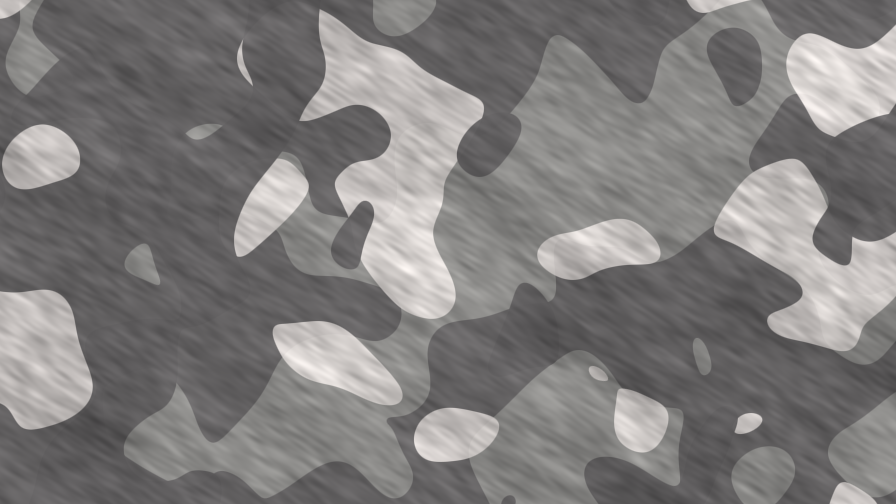
A Shadertoy shader for this pattern:

```glsl
// Draws grey camouflage: smooth overlapping blobs on slanted, fibrous cloth.

const vec3 BASE_DARK  = vec3(0.384, 0.376, 0.379);
const vec3 MID_GREY   = vec3(0.526, 0.523, 0.515);
const vec3 PALE_GREY  = vec3(0.855, 0.833, 0.822);
const vec3 COVER_DARK = vec3(0.368, 0.360, 0.364);

// Three random values in 0..1 for a grid cell
vec3 hash3(vec2 cell) {
    vec3 h = fract(cell.xyx * vec3(0.1031, 0.1030, 0.0973));
    h += dot(h, h.yxz + 33.33);
    return fract((h.xxy + h.yzz) * h.zyx);
}

// Cellular noise: signed soft bumps around jittered points, deviation near 1
float bumpField(vec2 p) {
    const float RADIUS = 1.5;
    const float DEVIATION = 0.58;
    vec2 home = floor(p);
    float sum = 0.0;
    for (int y = -2; y <= 2; y++) {
        for (int x = -2; x <= 2; x++) {
            vec2 cell = home + vec2(x, y);
            vec3 rnd = hash3(cell);
            vec2 d = (p - cell - rnd.xy) / RADIUS;
            float bump = max(0.0, 1.0 - dot(d, d));
            sum += (2.0 * rnd.z - 1.0) * bump * bump * bump;
        }
    }
    return sum / DEVIATION;
}

// Antialiased mask of the field above a threshold
float blobMask(vec2 p, float scale, float threshold, vec2 offset) {
    float f = bumpField(p * scale + offset) - threshold;
    float w = max(0.65 * fwidth(f), 1e-4);
    return smoothstep(-w, w, f);
}

// Bend the plane gently so that the outlines wander
vec2 bend(vec2 p) {
    return p + 0.018 * sin(p.yx * 14.0 + vec2(0.7, 2.1))
             + 0.006 * sin(p.yx * 33.0 + vec2(4.0, 1.3));
}

// Layered noise, stretched along the given angle, stronger in fine layers
float fibres(vec2 p, float angle) {
    vec2 along = vec2(cos(angle), sin(angle));
    vec2 q = vec2(dot(p, along), dot(p, vec2(-along.y, along.x)));
    vec2 scale = vec2(2.2, 9.0);
    float amplitude = 0.028;
    float sum = 0.0;
    for (int i = 0; i < 4; i++) {
        sum += amplitude * bumpField(q * scale + 61.0 + 23.7 * float(i));
        scale *= 2.6;
        amplitude *= 1.18;
    }
    return sum;
}

void mainImage(out vec4 fragColor, in vec2 fragCoord) {
    vec2 p = fragCoord / iResolution.y;
    vec2 b = bend(p);

    // Blob layers, from bottom to top
    float mid   = blobMask(b, 8.2, 0.10, vec2(13.2, 41.7));
    float pale  = blobMask(b, 8.2, 0.66, vec2(207.4, 71.3));
    float cover = blobMask(b, 8.6, 0.84, vec2(35.8, 132.6));

    // Thin paint lets the layer below show faintly
    vec3 color = mix(BASE_DARK, MID_GREY, mid);
    color = mix(color, PALE_GREY, 0.80 * pale);
    color = mix(color, COVER_DARK, 0.95 * cover);

    // Cloth shading, streaks falling to the right
    color *= 1.0 + fibres(p, radians(-32.0));
    fragColor = vec4(clamp(color, 0.0, 1.0), 1.0);
}
```
